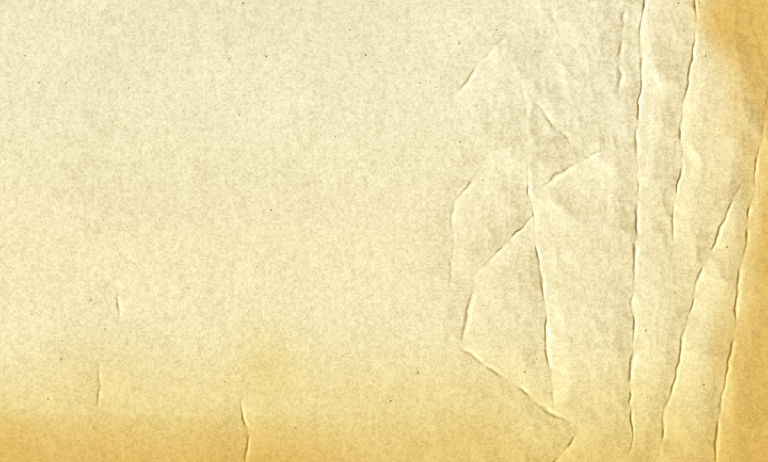
Write a Shadertoy shader that draws this texture.

```glsl
// Draws a sheet of aged cream paper with golden edges, long folds and crumpled wrinkles.

const float SHEET_WIDTH = 1.662; // sheet width, with a height of one

// Folds as segments (start.xy, end.xy), each running from top to bottom.
const vec4 FOLDS[11] = vec4[11](
    vec4(1.14, .64, 1.20, .13), vec4(1.507, 1.02, 1.452, .48),
    vec4(1.39, 1.02, 1.374, .56), vec4(1.374, .56, 1.36, .02),
    vec4(1.67, .85, 1.61, .46), vec4(1.61, .46, 1.54, -.02),
    vec4(1.60, .60, 1.50, .37), vec4(1.50, .37, 1.41, -.02),
    vec4(1.15, .53, 1.03, .41), vec4(.525, .14, .535, .0),
    vec4(1.25, .06, 1.19, -.02));
const vec4 WRINKLES[11] = vec4[11](
    vec4(1.07, .68, .98, .56), vec4(.98, .56, .97, .38),
    vec4(1.03, .41, 1.00, .26), vec4(1.00, .24, 1.25, .07),
    vec4(1.09, .92, .97, .79), vec4(1.13, .87, 1.14, .70),
    vec4(1.15, .78, 1.26, .66), vec4(1.31, .68, 1.17, .60),
    vec4(1.35, 1.0, 1.33, .76), vec4(.255, .40, .255, .31),
    vec4(.215, .21, .215, .12));

float hash(vec2 p) {
    vec3 q = fract(vec3(p.xyx) * .1031);
    q += dot(q, q.yzx + 33.33);
    return fract((q.x + q.y) * q.z);
}

float noise(vec2 p) {
    vec2 cell = floor(p), f = fract(p);
    f = f * f * (3. - 2. * f);
    return mix(mix(hash(cell), hash(cell + vec2(1, 0)), f.x),
               mix(hash(cell + vec2(0, 1)), hash(cell + vec2(1, 1)), f.x), f.y);
}

float fbm(vec2 p) {
    float sum = 0., amp = .5;
    for (int i = 0; i < 4; i++) {
        sum += amp * noise(p);
        p = mat2(1.6, 1.2, -1.2, 1.6) * p + 7.3;
        amp *= .5;
    }
    return sum / .9375;
}

// Ridged height field of crumpled paper.
float crumple(vec2 p) {
    float sum = 0., amp = 1.;
    for (int i = 0; i < 4; i++) {
        sum += amp * abs(noise(p) - .5);
        p = mat2(1.5, .9, -.9, 1.5) * p + 3.1;
        amp *= .55;
    }
    return sum;
}

float bell(float x, float width) {
    return exp(-x * x / (width * width));
}

// Relief of one fold: a broken dark line, a lit lip on its right, soft slopes around.
float foldShade(vec2 p, vec4 seg, float width) {
    vec2 along = seg.zw - seg.xy, rel = p - seg.xy;
    float len = length(along);
    vec2 dir = along / len;
    float t = dot(rel, dir);
    float side = dot(rel, vec2(-dir.y, dir.x));
    float ends = smoothstep(-.015, .03, t) * smoothstep(-.015, .03, len - t);
    float wear = .2 + 1.2 * smoothstep(.2, .8, noise(vec2(t * 38., seg.x * 40.)));
    float lip = .24 * bell(side - 2. * width, 1.5 * width);
    float slope = .1 * side / (9. * width) * bell(side, 11. * width);
    return ends * (wear * (lip - .36 * bell(side, width)) + slope);
}

// Scattered dark flecks, one candidate in each grid cell.
float flecks(vec2 p, float scale, float density) {
    vec2 cell = floor(p * scale), f = fract(p * scale);
    vec2 centre = .25 + .5 * vec2(hash(cell + 5.), hash(cell + 19.));
    float radius = mix(.07, .15, hash(cell + 41.));
    return step(1. - density, hash(cell)) * smoothstep(radius, radius * .3, length(f - centre));
}

// Cream sheet that yellows towards the bottom and the right edge.
vec3 agedPaper(vec2 p) {
    float cloud = fbm(p * 5.) - .5;
    float y = p.y + .09 * cloud;
    vec3 col = mix(vec3(.955, .905, .715), vec3(.95, .912, .762), smoothstep(.3, .9, y));
    col *= 1. + .05 * cloud;
    col = mix(col, vec3(.94, .85, .565), .9 * smoothstep(.34, .07, y));
    float middle = smoothstep(.55, .85, p.x) * smoothstep(1.6, 1.35, p.x);
    col = mix(col, vec3(.885, .725, .38), (1. - .5 * middle) * smoothstep(.14, -.01, y));
    float band = smoothstep(.105, .09, p.y) * smoothstep(.75, .55, p.x);
    col = mix(col, vec3(.90, .77, .45), .3 * band);
    float stain = bell(length((p - vec2(.575, .2)) * vec2(1., .8)), .07);
    col = mix(col, vec3(.91, .81, .47), .45 * stain);
    float rim = 1.61 - .08 * smoothstep(.78, 1., p.y) - .04 * smoothstep(.45, 0., p.y);
    float gold = smoothstep(rim - .06, rim + .08, p.x + .16 * cloud);
    col = mix(col, vec3(.94, .85, .57), .45 * smoothstep(1.3, 1.6, p.x));
    return mix(col, vec3(.87, .70, .35), .85 * gold);
}

void mainImage(out vec4 fragColor, in vec2 fragCoord) {
    vec2 p = fragCoord / iResolution.xy * vec2(SHEET_WIDTH, 1.);
    vec3 col = agedPaper(p);

    // Folds and wrinkles on a slightly wavering sheet.
    vec2 bent = p + .014 * (vec2(noise(p * 17.), noise(p * 17. + 31.)) - .5)
                  + .006 * (vec2(noise(p * 55.), noise(p * 55. + 13.)) - .5);
    float shade = 0.;
    for (int i = 0; i < 11; i++) {
        shade += foldShade(bent, FOLDS[i], .0026);
        shade += .6 * foldShade(bent, WRINKLES[i], .0032);
    }

    // Crumpled relief, strongest on the right, lit from the upper right.
    vec2 light = vec2(.025, .016), tall = bent * vec2(11., 6.5);
    float rough = smoothstep(.9, 1.2, p.x) * mix(.6, 1., smoothstep(.1, .7, p.y));
    float relief = crumple(tall - light) - crumple(tall + light);
    shade += relief * (.08 + .75 * rough);

    // Fine grain, upright fibres and flecks.
    shade += .13 * (noise(p * 260.) - .5) + .07 * (noise(p * 135. + 9.) - .5);
    shade += .035 * (noise(p * vec2(110., 28.)) - .5);
    shade -= .16 * flecks(p, 60., .1) + .3 * flecks(p + 3.7, 34., .02);

    col *= 1. + max(shade, 0.) * vec3(.5, .65, .85);
    col = mix(col, vec3(.47, .33, .1), clamp(-shade * 1.4, 0., .75));
    fragColor = vec4(clamp(col, 0., 1.), 1.);
}
```
